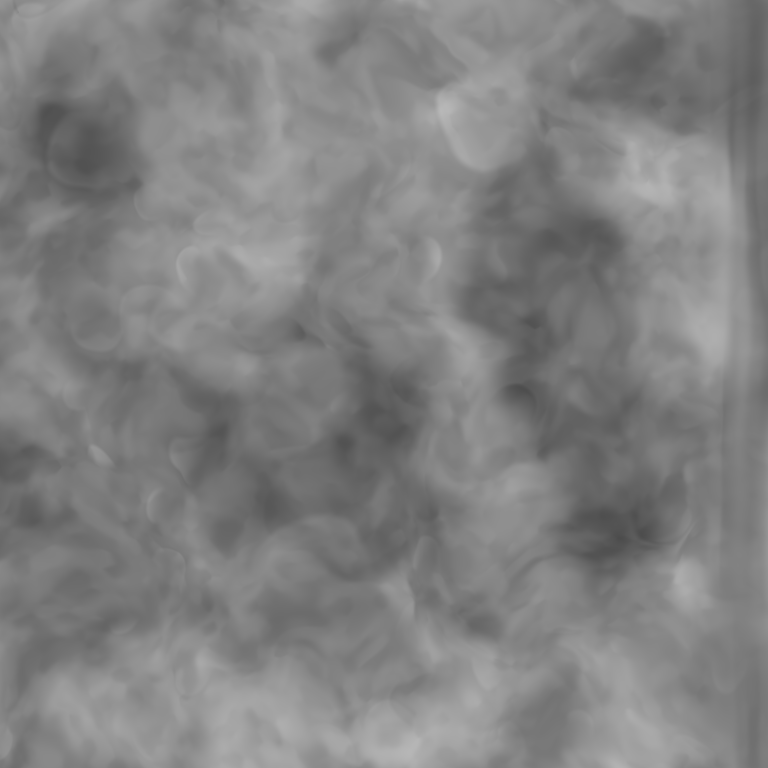
Write a three.js fragment shader that draws this texture.

```glsl
varying vec2 vUv;

const float MEAN_GREY = 0.511;
const float CLOUD_CONTRAST = 0.255;
const float CLOUD_SCALE = 6.0;
const float LACUNARITY = 1.8;
const float GAIN = 0.66;
const int OCTAVES = 5;
const float CELL_REACH = 1.15;      // blending radius of a cell, in cells
const float BROAD_WARP = 0.045;
const float FINE_WARP = 0.028;
const float BIG_FLAKE_SCALE = 6.5;
const float SMALL_FLAKE_SCALE = 13.0;
const float FLAKE_SHARE = 0.4;
const float FLAKE_CONTRAST = 0.1;
const float FLAKE_EDGE = 0.08;
const float BAND_START = 0.89;
const float BAND_FULL = 0.965;
const float BAND_STRENGTH = 0.7;
const float STREAK_CONTRAST = 0.28;
const vec2 STREAK_SCALE = vec2(27.0, 3.4);
const vec2 GREY_LIMITS = vec2(0.2, 0.72);

vec2 hash2(vec2 p) {
  vec2 q = vec2(dot(p, vec2(127.1, 311.7)), dot(p, vec2(269.5, 183.3)));
  return fract(sin(q) * 43758.55);
}

vec2 cellPoint(vec2 id) {
  return id + 0.15 + 0.7 * hash2(id);
}

// Smoothly blended cellular noise: two random values per cell, centred on 0
vec2 cellNoise(vec2 p) {
  vec2 base = floor(p);
  vec2 sum = vec2(0.0);
  float total = 1e-5;
  for (int y = -1; y <= 1; y++) {
    for (int x = -1; x <= 1; x++) {
      vec2 id = base + vec2(float(x), float(y));
      vec2 d = p - cellPoint(id);
      float w = max(0.0, 1.0 - dot(d, d) / (CELL_REACH * CELL_REACH));
      w *= w;
      w *= w;
      sum += w * (hash2(id + 71.3) - 0.5);
      total += w;
    }
  }
  return sum / total;
}

// Rotated octaves of cellular noise
float clouds(vec2 p) {
  mat2 turn = mat2(0.8, 0.6, -0.6, 0.8);
  float sum = 0.0;
  float amplitude = 1.0;
  p *= CLOUD_SCALE;
  for (int i = 0; i < OCTAVES; i++) {
    sum += amplitude * cellNoise(p).x;
    p = turn * p * LACUNARITY + vec2(13.7, 5.1);
    amplitude *= GAIN;
  }
  return sum;
}

// Sparse lobes with one crisp rim that fade out on the other side
float flakes(vec2 p) {
  vec2 base = floor(p);
  float sum = 0.0;
  for (int y = -1; y <= 1; y++) {
    for (int x = -1; x <= 1; x++) {
      vec2 id = base + vec2(float(x), float(y));
      vec2 kind = hash2(id + 37.9);
      vec2 shape = hash2(id + 19.4);
      float angle = 6.2832 * shape.x;
      float radius = mix(0.25, 0.55, shape.y);
      vec2 d = (p - cellPoint(id)) / radius;
      float inside = 1.0 - smoothstep(1.0 - FLAKE_EDGE / radius, 1.0, length(d));
      float fade = smoothstep(-0.5, 1.1, dot(d, vec2(cos(angle), sin(angle))));
      sum += step(kind.x, FLAKE_SHARE) * (kind.y - 0.4) * 2.0 * inside * fade;
    }
  }
  return sum;
}

// Vertical smears for the band along the right border
float streaks(vec2 p) {
  float broad = cellNoise(p * STREAK_SCALE + 3.3).x;
  float fine = cellNoise(p * STREAK_SCALE * vec2(2.3, 1.7) + 8.6).x;
  return broad + 0.4 * fine;
}

void main() {
  // Two-step domain warp, gentle enough to keep the blobs round
  vec2 p = vUv + BROAD_WARP * cellNoise(vUv * 7.0 + 21.0);
  p += FINE_WARP * cellNoise(p * 17.0 + 47.0);

  float lobes = flakes(p * BIG_FLAKE_SCALE) + 0.7 * flakes(p * SMALL_FLAKE_SCALE + 31.0);
  float cloudTone = CLOUD_CONTRAST * clouds(p) + FLAKE_CONTRAST * lobes;
  float streakTone = STREAK_CONTRAST * streaks(vUv + 0.2 * (p - vUv));

  float band = BAND_STRENGTH * smoothstep(BAND_START, BAND_FULL, vUv.x);
  float grey = MEAN_GREY + mix(cloudTone, streakTone, band);
  gl_FragColor = vec4(vec3(clamp(grey, GREY_LIMITS.x, GREY_LIMITS.y)), 1.0);
}
```
